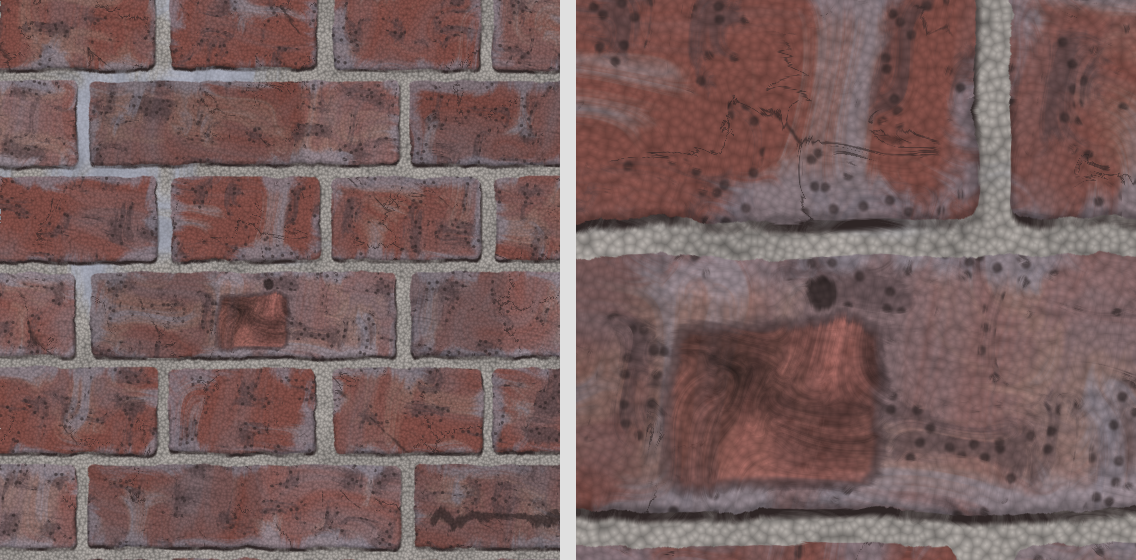
Left, the full canvas; right, a detail of the centre.
Give the GLSL for this texture, as a WebGL 1 fragment shader.

```glsl
precision highp float;
// Weathered brick wall: courses of short bricks alternate with courses of long ones.
// Rounded boxes with wobbling edges make the bricks; layered sines stain them,
// cellular noise adds grain, pits and cracks, and an offset box casts the shadow.
uniform vec2 u_resolution;

const float COURSE_PITCH = 0.1712;
const float COURSE_START = 0.048;
const vec3 RED = vec3(0.47, 0.285, 0.26);
const vec3 MAUVE = vec3(0.455, 0.375, 0.385);
const vec3 TAN = vec3(0.53, 0.42, 0.38);
const vec3 CHAR = vec3(0.29, 0.235, 0.245);
const vec3 SLATE = vec3(0.50, 0.49, 0.54);
const vec3 SHADOW = vec3(0.18, 0.145, 0.145);
const vec3 SANDY_MORTAR = vec3(0.57, 0.55, 0.535);
const vec3 SMOOTH_MORTAR = vec3(0.61, 0.62, 0.67);

struct Brick { vec2 id; vec2 local; vec2 halfSize; float isLong; };

float hash(vec2 p) {
  vec3 h = fract(p.xyx * 0.1031);
  h += dot(h, h.yzx + 33.33);
  return fract((h.x + h.y) * h.z);
}
// Warped layered sines, roughly -0.6 to 0.6
float waves(vec2 p) {
  float sum = 0.0, amp = 0.5;
  for (int i = 0; i < 6; i++) {
    p = mat2(0.8, 0.6, -0.6, 0.8) * p + 1.7;
    p += 0.9 * sin(p.yx * 1.3);
    sum += amp * sin(p.x) * cos(p.y);
    p *= 1.9;
    amp *= 0.56;
  }
  return sum;
}
// Distances to the nearest and second nearest cell points
vec2 cells(vec2 p) {
  vec2 nearest = vec2(9.0);
  for (int i = 0; i < 9; i++) {
    float n = float(i);
    vec2 c = floor(p) + vec2(mod(n, 3.0), floor((n + 0.5) / 3.0)) - 1.0;
    float d = length(c + vec2(hash(c), hash(c + 57.3)) - p);
    nearest = d < nearest.x ? vec2(d, nearest.x) : vec2(nearest.x, min(nearest.y, d));
  }
  return nearest;
}
float roundedBox(vec2 p, vec2 halfSize, float radius) {
  vec2 d = abs(p) - halfSize + radius;
  return length(max(d, 0.0)) + min(max(d.x, d.y), 0.0) - radius;
}
// Course, column and jittered extent of the brick nearest to a point
Brick findBrick(vec2 q) {
  float row = floor((q.y - COURSE_START) / COURSE_PITCH + 0.5);
  float odd = mod(row, 2.0);
  float pitch = mix(0.2904, 0.577, odd);
  float start = mix(0.289, 0.146, odd);
  float col = floor((q.x - start) / pitch);
  vec2 id = vec2(col, row) + 11.0;
  float left = start + col * pitch + 0.009 + 0.008 * hash(id + 3.1);
  float right = start + (col + 1.0) * pitch - 0.008 - 0.008 * hash(id + 8.7);
  if (odd < 0.5 && col < 0.0) left -= pitch;
  vec2 center = vec2(0.5 * (left + right), COURSE_START + row * COURSE_PITCH);
  vec2 halfSize = vec2(0.5 * (right - left), 0.077 - 0.004 * hash(id + 5.5));
  return Brick(id, q - center, halfSize, odd);
}
vec3 brickColor(Brick b, vec2 q, float edge) {
  float tone = hash(b.id), tint = hash(b.id + 21.4);
  float broad = waves(q * 14.0 + b.id * 5.0);
  float blotch = waves(q * 24.0 + b.id * 9.0);
  float stain = waves(q * 48.0 + b.id * 3.0);
  float warmth = mix(0.75, 0.38, b.isLong) + 0.5 * (tone - 0.5);
  vec3 color = mix(MAUVE, RED, clamp(warmth + 0.8 * broad, 0.0, 1.0));
  color = mix(color, TAN, 0.6 * smoothstep(0.0, 0.6, blotch + 0.7 * (tint - 0.5)));
  color = mix(color, CHAR, 0.6 * smoothstep(0.05, 0.6, stain - 0.4 * broad));
  // Lime smears near the rim, and a change of tone across long bricks
  float rim = smoothstep(-0.035, 0.0, edge);
  color = mix(color, SLATE, 0.65 * smoothstep(0.2, 0.8, blotch + 0.6 * rim));
  float seam = b.local.x - (tone - 0.5) * b.halfSize.x + 0.004 * stain;
  color *= 1.0 + b.isLong * (0.12 * smoothstep(-0.004, 0.004, seam) - 0.06);
  // Cracks and pits
  vec2 plate = cells(q * 9.0 + 0.25 * stain);
  float crack = 1.0 - smoothstep(0.0, 0.035, plate.y - plate.x);
  color = mix(color, SHADOW, 0.6 * crack * smoothstep(0.1, 0.35, broad));
  float pit = 1.0 - smoothstep(0.1, 0.28, cells(q * 65.0).x);
  return mix(color, SHADOW, 0.6 * pit * smoothstep(0.0, 0.3, stain));
}
// Broken places: a chipped square, a small hole and a split ledge
vec3 addDamage(vec3 color, vec2 q, float rough) {
  float chip = roundedBox(q - vec2(0.452, 0.576) + 0.008 * rough, vec2(0.061, 0.05), 0.01);
  color = mix(color, RED * (0.82 + 0.7 * rough), 0.75 * (1.0 - smoothstep(-0.004, 0.003, chip)));
  color = mix(color, CHAR, 0.6 * (1.0 - smoothstep(0.001, 0.006, abs(chip))));
  float hole = length(q - vec2(0.481, 0.508)) - 0.011 + 0.006 * rough;
  color = mix(color, SHADOW, 0.8 * (1.0 - smoothstep(-0.002, 0.003, hole)));
  float ledge = roundedBox(q - vec2(0.89, 0.93) + 0.02 * rough, vec2(0.12, 0.009), 0.006);
  return mix(color, SHADOW, 0.7 * (1.0 - smoothstep(-0.003, 0.006, ledge)));
}
void main() {
  vec2 q = gl_FragCoord.xy / u_resolution;
  q.y = 1.0 - q.y;
  float pixel = 1.0 / min(u_resolution.x, u_resolution.y);
  float rough = waves(q * 38.0);
  Brick b = findBrick(q + 0.005 * vec2(rough, waves(q * 30.0 + 7.0)));
  float edge = roundedBox(b.local, b.halfSize, 0.011);
  float grain = cells(q * 190.0).x - 0.45;
  // Mortar, bluer and smoother toward the upper left, under the brick's shadow
  float blue = smoothstep(0.0, 0.25, 0.32 + 0.4 * waves(q * 9.0) - length(q - vec2(0.25, 0.15)));
  vec3 mortar = mix(SANDY_MORTAR, SMOOTH_MORTAR, blue);
  mortar *= 1.0 + 0.12 * rough - mix(0.45, 0.12, blue) * grain;
  float shadowEdge = roundedBox(b.local - vec2(0.002, 0.005), b.halfSize, 0.011);
  float shade = (1.0 - smoothstep(-0.002, 0.003, shadowEdge)) * clamp(0.75 + 0.9 * rough, 0.1, 1.0);
  mortar = mix(mortar, SHADOW, shade);
  // Brick face with grain and light from above
  vec3 face = addDamage(brickColor(b, q, edge), q, rough);
  float relief = rough - waves(q * 38.0 - vec2(0.0, 0.12));
  face *= 1.0 + 0.22 * clamp(relief, -0.7, 0.7) - 0.28 * grain;
  face *= 1.0 - 0.25 * smoothstep(-0.007, 0.0, edge) * step(0.0, b.local.y);
  gl_FragColor = vec4(mix(face, mortar, smoothstep(-pixel, pixel, edge)), 1.0);
}
```
